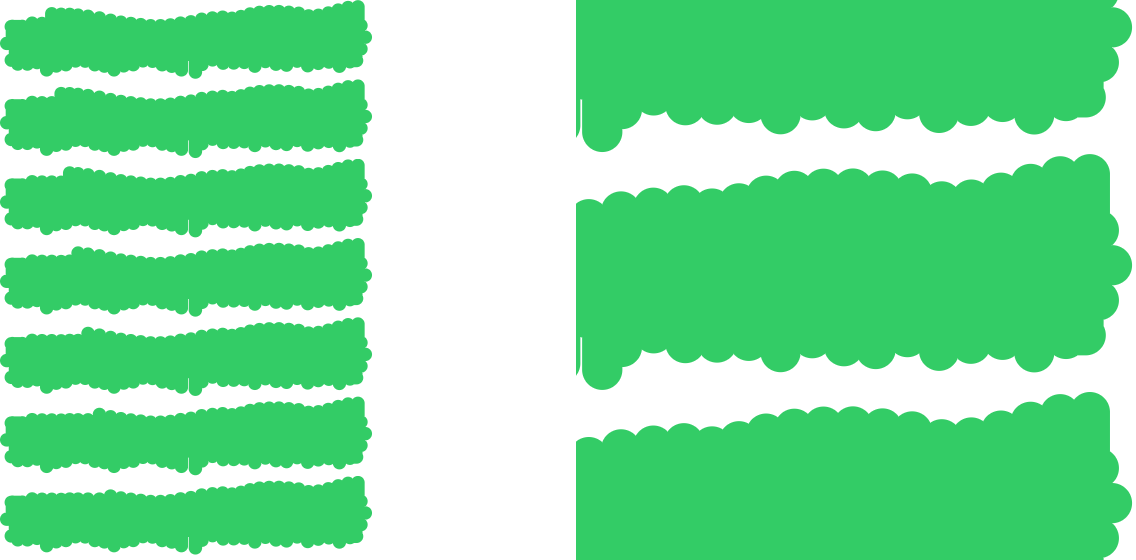
Left, the full canvas; right, a detail of the centre.
Give the GLSL for this pattern, as a three.js fragment shader.

```glsl
// Seven stacked green bands with scalloped outlines on a white ground.
// Each band is a union of round-ended strokes around a solid core; the
// raised part of the top edge starts one stroke later in every row.
#define CANVAS 768.0
#define ROWS 7.0
#define PITCH 108.75
#define RADIUS 9.2
#define TOP_STEP 13.54
#define DRIP vec2(268.0, 108.0)
#define INK vec3(0.2, 0.8, 0.4)
#define PAPER vec3(1.0)

varying vec2 vUv;

float hash(float n) {
  return fract(sin(n * 12.9898) * 43758.5453);
}

float bump(float x, float center, float width) {
  float t = (x - center) / width;
  return exp(-t * t);
}

float capsule(vec2 p, vec2 a, vec2 b) {
  vec2 ab = b - a;
  float t = clamp(dot(p - a, ab) / dot(ab, ab), 0.0, 1.0);
  return length(p - a - ab * t) - RADIUS;
}

float box(vec2 p, vec2 center, vec2 halfSize) {
  vec2 q = abs(p - center) - halfSize;
  return length(max(q, 0.0)) + min(max(q.x, q.y), 0.0);
}

// Height of the raised upper outline, measured downwards.
float raisedEdge(float x) {
  return 9.0 + 17.0 * bump(x, 212.0, 78.0) + 4.5 * bump(x, 322.0, 18.0)
    - 2.0 * bump(x, 375.0, 35.0) + 4.0 * bump(x, 428.0, 16.0)
    - 9.0 * smoothstep(440.0, 491.0, x);
}

// Height of the lower outline: slow swells, then quicker ripples.
float lowerEdge(float x) {
  if (x < 55.0) return 97.0 - 2.0 * step(45.0, x);
  if (x > 484.0) return 91.0;
  float swell = cos(6.2832 * (x - 64.0) / 92.0);
  float ripple = cos(6.2832 * (x - 387.0) / 39.0);
  return x < 310.0 ? 98.0 + 7.0 * swell * swell * swell : 96.5 + 3.5 * ripple;
}

float upperStrokes(vec2 p, float row) {
  float d = 1e4;
  for (int i = 0; i < 36; i++) {
    float k = float(i);
    float x = 17.0 + TOP_STEP * k;
    x += 4.0 * bump(x, 300.0, 35.0) - 5.0 * bump(x, 118.0, 25.0);
    float low = x < 35.0 ? 27.0 : 22.5 + hash(k);
    float y = k < 4.0 + row ? low : raisedEdge(x) + hash(k) - 0.5;
    d = min(d, capsule(p, vec2(x, max(y, 0.2) + RADIUS), vec2(x, 55.0)));
  }
  return d;
}

float lowerStrokes(vec2 p) {
  float d = 1e4;
  for (int i = 0; i < 35; i++) {
    float k = float(i) - 3.0;
    float x = k < 16.0 ? 64.0 + 13.2 * k : min(277.0 + 14.5 * (k - 16.0), 488.0);
    vec2 tip = k == 15.0 ? DRIP : vec2(x, lowerEdge(x));
    d = min(d, capsule(p, vec2(tip.x, 60.0), tip - vec2(0.0, RADIUS)));
  }
  return d;
}

// Knobs on the left and right ends.
float endStrokes(vec2 p) {
  float d = 1e4;
  for (int i = 0; i < 5; i++) {
    float k = float(i);
    float s = sin(k * 0.7854);
    vec2 right = vec2(489.0 + 12.0 * s * s, 19.0 + 16.0 * k);
    d = min(d, capsule(p, right, vec2(470.0, right.y)));
    if (i < 3) {
      vec2 left = vec2(i == 1 ? 9.2 : 15.5, 36.5 + 23.0 * k);
      d = min(d, capsule(p, left, vec2(30.0, left.y)));
    }
  }
  return d;
}

void main() {
  vec2 p = vec2(vUv.x, 1.0 - vUv.y) * CANVAS;
  float blur = fwidth(p.x);

  // Local position inside one row, counted from the top.
  float row = min(floor(p.y / PITCH), ROWS - 1.0);
  p.y -= row * PITCH;

  float d = box(p, vec2(252.0, 61.0), vec2(240.0, 23.0));
  d = min(d, upperStrokes(p, row));
  d = min(d, lowerStrokes(p));
  d = min(d, endStrokes(p));

  float cover = clamp(0.5 - d / blur, 0.0, 1.0);
  gl_FragColor = vec4(mix(PAPER, INK, cover), 1.0);
}
```
